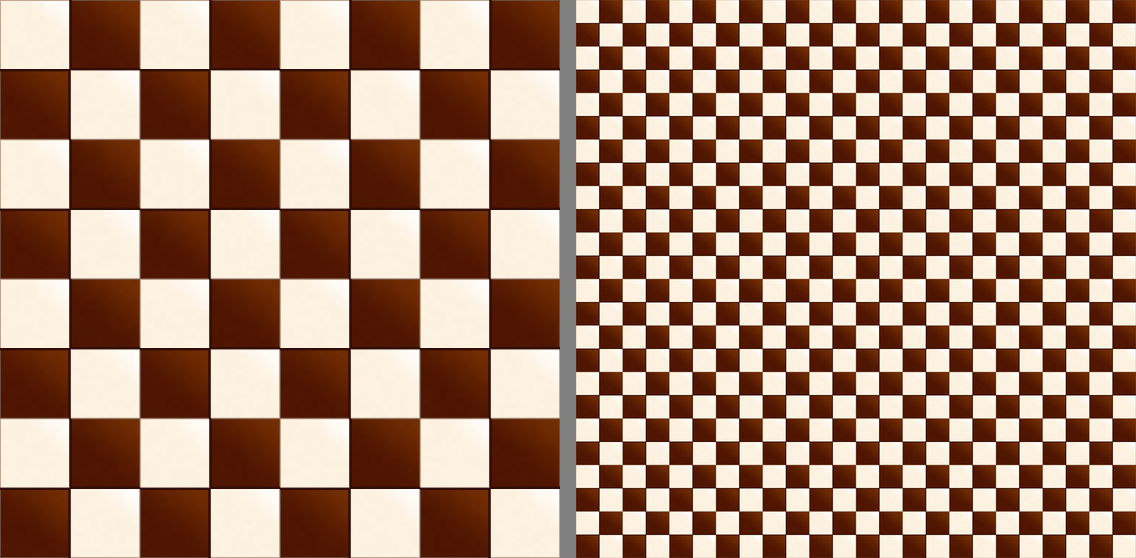
Left, the tile; right, the same tile 3 across and 3 down.
Reproduce this pattern procedurally as a WebGL 1 fragment shader.

```glsl
precision highp float;
// Glossy checkerboard of 8 x 8 squares, cream and dark brown, each lit from its
// upper right corner. Borders alternate between dark grooves and soft tan seams;
// a faint wrapping grain varies the squares. All lengths are in squares.

uniform vec2 u_resolution;

const float SQUARES = 8.0;
const float GRAIN_CELLS = 96.0;

const vec3 CREAM = vec3(0.99, 0.948, 0.88);
const vec3 WHITE = vec3(1.0, 0.99, 0.98);
const vec3 BROWN = vec3(0.31, 0.085, 0.005);
const vec3 CHESTNUT = vec3(0.45, 0.18, 0.01);
const vec3 GROOVE = vec3(0.19, 0.05, 0.03);
const vec3 SEAM_ON_LIGHT = vec3(0.75, 0.63, 0.54);
const vec3 SEAM_ON_DARK = vec3(0.43, 0.31, 0.26);

float hash(vec2 p) {
  vec3 q = fract(vec3(p.xyx) * 0.1031);
  q += dot(q, q.yzx + 33.33);
  return fract((q.x + q.y) * q.z);
}

// Value noise that repeats after a whole number of cells
float wrapNoise(vec2 p, float period) {
  vec2 i = floor(p);
  vec2 f = fract(p);
  f = f * f * (3.0 - 2.0 * f);
  float a = hash(mod(i, period));
  float b = hash(mod(i + vec2(1.0, 0.0), period));
  float c = hash(mod(i + vec2(0.0, 1.0), period));
  float d = hash(mod(i + vec2(1.0, 1.0), period));
  return mix(mix(a, b, f.x), mix(c, d, f.x), f.y);
}

// Distance to the nearest border on each axis
vec2 borderDistance(vec2 p) {
  return abs(fract(p + 0.5) - 0.5);
}

// 1 on light squares, 0 on dark ones, smooth across the borders
float checker(vec2 p, vec2 pixel) {
  vec2 side = 1.0 - 2.0 * mod(floor(p), 2.0);
  vec2 wave = side * clamp(borderDistance(p) / (0.5 * pixel), 0.0, 1.0);
  return 0.5 - 0.5 * wave.x * wave.y;
}

// Coverage of the lines whose index has the given parity (0 even, 1 odd)
float borderLines(vec2 p, float halfWidth, float parity, vec2 pixel) {
  vec2 chosen = 1.0 - abs(mod(floor(p + 0.5), 2.0) - parity);
  vec2 cover = 1.0 - smoothstep(halfWidth - 0.5 * pixel,
                                halfWidth + 0.5 * pixel, borderDistance(p));
  cover *= chosen;
  return max(cover.x, cover.y);
}

vec3 lightSquare(vec2 local) {
  float sheen = dot(local, vec2(0.48, 0.52));
  return mix(CREAM, WHITE, smoothstep(0.62, 0.97, sheen));
}

vec3 darkSquare(vec2 local) {
  float sheen = dot(local, vec2(0.45, 0.55));
  return mix(BROWN, CHESTNUT, smoothstep(0.36, 1.0, sheen));
}

void main() {
  vec2 uv = gl_FragCoord.xy / u_resolution;
  vec2 p = uv * SQUARES;
  vec2 pixel = SQUARES / u_resolution;
  vec2 local = fract(p);

  // Squares with their corner sheen
  float light = checker(p, pixel);
  vec3 color = mix(darkSquare(local), lightSquare(local), light);

  // Faint mottling
  float grain = wrapNoise(uv * GRAIN_CELLS, GRAIN_CELLS) - 0.5;
  color += grain * 0.012;

  // Tan seams on even borders, dark grooves on odd ones
  vec3 seam = mix(SEAM_ON_DARK, SEAM_ON_LIGHT, light);
  color = mix(color, seam, borderLines(p, 0.012, 0.0, pixel));
  float grooveWidth = mix(0.024, 0.010, light);
  color = mix(color, GROOVE, borderLines(p, grooveWidth, 1.0, pixel));

  gl_FragColor = vec4(clamp(color, 0.0, 1.0), 1.0);
}
```
